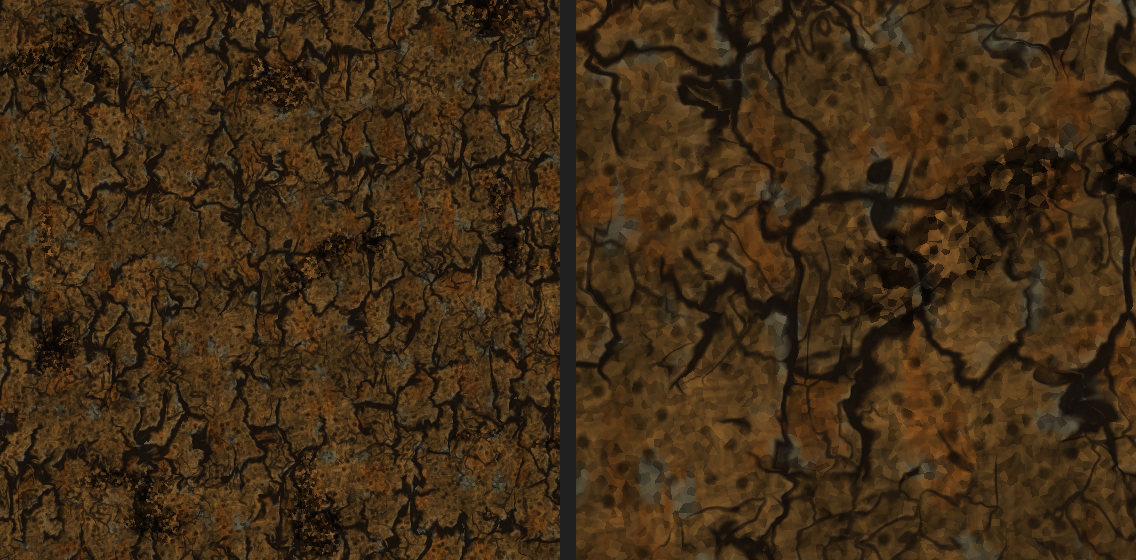
Left: the whole. Right: its middle third, enlarged.
This texture is drawn by a WebGL 2 fragment shader. Its source:

```glsl
#version 300 es
precision highp float;
// Weathered brown bark: cracked, curling plates with rust, lichen and rotten hollows.

#define PLATES vec2(19.0, 11.0)
#define FLAKES vec2(40.0, 27.0)
#define WARP 0.027
#define CRACK_WIDTH 0.15
#define RIM_LIGHT 0.65
#define RELIEF 0.55
#define GRAIN 0.42
#define RUST 0.6
#define LICHEN 0.6
#define TO_LIGHT vec2(-0.85, 0.53)

uniform vec2 u_resolution;
out vec4 fragColor;

struct Cell {
  float edge;   // distance to the nearest border
  float id;     // random value of the cell
  vec2 outward; // direction across that border
};

vec2 hash2(vec2 p) {
  vec3 h = fract(p.xyx * vec3(0.1031, 0.1030, 0.0973));
  h += dot(h, h.yzx + 33.33);
  return fract((h.xx + h.yz) * h.zy);
}

// Layered sines, each layer turned and bent by itself; centred on zero.
float sines(vec2 p) {
  float sum = 0.0, amp = 0.5;
  for (int i = 0; i < 4; i++) {
    p = mat2(0.8, 0.6, -0.6, 0.8) * p * 1.9 + 1.7;
    p += 0.6 * sin(p.yx);
    sum += amp * sin(p.x) * cos(p.y);
    amp *= 0.52;
  }
  return sum;
}

// Nearest seed: x is its distance, y its random value.
vec2 speckle(vec2 q) {
  vec2 base = floor(q), f = q - base, best = vec2(9.0, 0.0);
  for (int y = -1; y <= 1; y++)
    for (int x = -1; x <= 1; x++) {
      vec2 o = vec2(x, y), h = hash2(base + o);
      float d = length(o + h - f);
      if (d < best.x) best = vec2(d, hash2(base + o + 71.0).x);
    }
  return best;
}

// Cellular noise with true border distance.
Cell cellAt(vec2 q) {
  vec2 base = floor(q), f = q - base, nearCell = vec2(0.0), nearSeed = vec2(9.0);
  for (int y = -1; y <= 1; y++)
    for (int x = -1; x <= 1; x++) {
      vec2 o = vec2(x, y), seed = o + hash2(base + o) - f;
      if (dot(seed, seed) < dot(nearSeed, nearSeed)) { nearSeed = seed; nearCell = o; }
    }
  Cell c = Cell(9.0, hash2(base + nearCell + 71.0).x, vec2(1.0, 0.0));
  for (int y = -2; y <= 2; y++)
    for (int x = -2; x <= 2; x++) {
      if (x == 0 && y == 0) continue;
      vec2 o = nearCell + vec2(x, y), seed = o + hash2(base + o) - f;
      vec2 dir = normalize(seed - nearSeed);
      float d = dot(0.5 * (seed + nearSeed), dir);
      if (d < c.edge) { c.edge = d; c.outward = dir; }
    }
  return c;
}

// Crack shadow in x, lit plate rim in y; width and blur in cell units.
vec2 crack(Cell c, float opening, float width, float blur) {
  float lit = dot(c.outward, -TO_LIGHT);
  float w = width * opening * (0.25 + max(-lit, 0.0)) * mix(0.5, 1.0, abs(c.outward.x));
  float shadow = smoothstep(0.05, 0.4, opening) * (1.0 - smoothstep(w * 0.5, w + blur, c.edge));
  float rim = max(lit, 0.0) * opening * (1.0 - smoothstep(0.05, 0.28, c.edge));
  return vec2(shadow, rim * (1.0 - shadow));
}

void main() {
  vec2 uv = gl_FragCoord.xy / u_resolution;
  float pixel = 1.0 / min(u_resolution.x, u_resolution.y);
  vec2 bent = uv + WARP * vec2(sines(uv * 24.0), sines(uv * 24.0 + 40.0));

  // Surface: tan and brown, rust, grain and relief
  float tone = 0.5 + sines(uv * 17.0 + 9.0);
  vec2 fine = speckle(uv * 210.0), coarse = speckle(uv * 85.0 + 13.0);
  vec3 color = mix(vec3(0.28, 0.195, 0.09), vec3(0.35, 0.24, 0.11), smoothstep(0.2, 0.8, tone));
  float rust = smoothstep(0.1, 0.5, sines(uv * vec2(26.0, 15.0) + 77.0));
  color = mix(color, vec3(0.36, 0.19, 0.055), RUST * rust);
  float bump = sines(uv * 62.0) - sines((uv + TO_LIGHT * 0.003) * 62.0);
  color *= 1.0 + RELIEF * bump + GRAIN * (fine.y - 0.5) + 0.2 * (coarse.y - 0.5);

  // Dark pits
  float pit = step(0.8, coarse.y) * (1.0 - smoothstep(0.15, 0.5, coarse.x));
  color *= 1.0 - 0.5 * pit;

  // Plates and hairline flakes
  Cell plate = cellAt(bent * PLATES), flake = cellAt(bent * FLAKES + 5.0);
  float opening = smoothstep(-0.4, 0.35, sines(uv * 10.0 + 3.0)) * (0.45 + 0.8 * plate.id);
  float split = smoothstep(-0.15, 0.4, sines(uv * 14.0 + 61.0)) * (0.3 + 0.7 * flake.id);
  vec2 deep = crack(plate, opening, CRACK_WIDTH, 0.045 + pixel * PLATES.x);
  vec2 thin = crack(flake, split, 0.12, 0.05 + pixel * FLAKES.x);
  color *= 0.9 + 0.2 * plate.id;
  float rim = RIM_LIGHT * (deep.y + 0.4 * thin.y) * (0.5 + fine.y);
  color = mix(color, vec3(0.45, 0.37, 0.24), clamp(rim, 0.0, 0.8));

  // Blue-grey lichen beside the cracks
  float moss = smoothstep(0.22, 0.5, sines(uv * 30.0 + 120.0)) * (1.0 - smoothstep(0.05, 0.3, plate.edge));
  color = mix(color, vec3(0.29, 0.31, 0.27) * (0.6 + 0.7 * fine.y), LICHEN * moss);
  color = mix(color, vec3(0.07, 0.05, 0.035), clamp(0.9 * deep.x + 0.65 * thin.x, 0.0, 0.92));

  // Ragged rotten hollows
  float rot = smoothstep(0.36, 0.52, sines(uv * 6.0 + 21.0) + 0.12 * (coarse.y - 0.5));
  float crumbs = smoothstep(0.3, 1.0, 0.6 * coarse.y + 0.5 * fine.y);
  color *= mix(vec3(1.0), vec3(0.3, 0.27, 0.25) + 0.8 * crumbs, rot);

  fragColor = vec4(clamp(color, 0.0, 1.0), 1.0);
}
```
